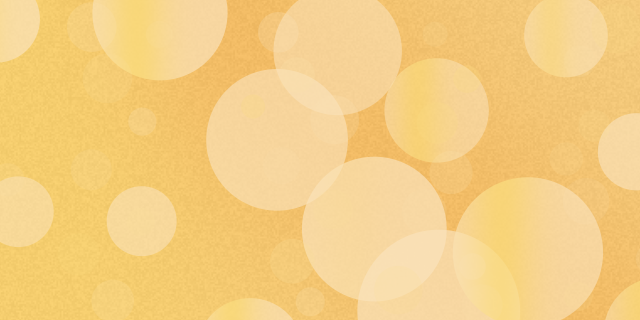
A Shadertoy shader for this background:

```glsl
// Translucent pale bubbles drifting over a grainy golden-orange gradient
const vec3 HONEY  = vec3(0.96, 0.805, 0.43);   // left side of the backdrop
const vec3 SAND   = vec3(0.953, 0.79, 0.485);  // right side of the backdrop
const vec3 ORANGE = vec3(0.948, 0.735, 0.395); // warm diagonal band
const vec3 CREAM  = vec3(0.98, 0.89, 0.74);    // bubble body
const vec3 LEMON  = vec3(0.98, 0.86, 0.49);    // yellow sheen inside bubbles
const vec2 BAND_CENTER = vec2(1.1, 0.58);
const vec2 BAND_NORMAL = vec2(0.669, 0.743);
const float BAND_WIDTH = 0.46;
const int BUBBLES = 14;
const int SPECKS = 32;
const float BUBBLE_OPACITY = 0.61;
const float JITTER = 0.07;
const float GRAIN_SCALE = 190.0;
const float GRAIN_AMOUNT = 0.045;

float hash(vec2 p) {
    vec3 q = fract(p.xyx * vec3(0.1031, 0.1030, 0.0973));
    q += dot(q, q.yzx + 33.33);
    return fract((q.x + q.y) * q.z);
}

float valueNoise(vec2 p) {
    vec2 cell = floor(p), f = fract(p);
    f = f * f * (3.0 - 2.0 * f);
    float low = mix(hash(cell), hash(cell + vec2(1, 0)), f.x);
    float high = mix(hash(cell + vec2(0, 1)), hash(cell + vec2(1, 1)), f.x);
    return mix(low, high, f.y);
}

// Antialiased coverage of a disc
float disc(vec2 offset, float radius, float pixel) {
    return clamp(0.5 + (radius - length(offset)) / pixel, 0.0, 1.0);
}

vec3 backdrop(vec2 p) {
    float across = dot(p - BAND_CENTER, BAND_NORMAL) / BAND_WIDTH;
    float warmth = exp(-across * across) * smoothstep(0.0, 0.7, p.x);
    vec3 base = mix(HONEY, SAND, smoothstep(0.2, 1.5, p.x));
    return mix(base, ORANGE, warmth);
}

// Large bubbles on a staggered, jittered lattice that wraps to the left edge
vec3 addBubbles(vec3 color, vec2 p, float pixel) {
    for (int i = 0; i < BUBBLES; i++) {
        float n = float(i);
        float column = floor(n / 2.0);
        vec2 center = vec2(mod(0.5 + 0.3 * column, 2.25),
                           0.89 - 0.62 * mod(n, 2.0) - 0.3 * mod(column, 2.0));
        center += JITTER * vec2(sin(4.1 * n), cos(5.3 * n));
        float radius = 0.165 + 0.06 * cos(3.53 * n) + 0.04 * cos(0.35 * (n - 5.5));

        vec2 offset = p - center;
        float sheenPos = (offset.x / radius + 0.35) / 0.48;
        float sheen = exp(-sheenPos * sheenPos) * smoothstep(-0.2, 0.6, cos(2.2 * n));
        float opacity = BUBBLE_OPACITY + 0.08 * sin(2.7 * n + 1.0) + 0.15 * sheen;
        color = mix(color, mix(CREAM, LEMON, sheen), opacity * disc(offset, radius, pixel));
    }
    return color;
}

// Small faint bubbles spread by a low-discrepancy sequence
vec3 addSpecks(vec3 color, vec2 p, float aspect, float pixel) {
    for (int i = 1; i <= SPECKS; i++) {
        float n = float(i);
        vec2 center = fract(0.37 + n * vec2(0.7549, 0.5698));
        center += 0.06 * vec2(hash(vec2(n, 3.0)), hash(vec2(n, 8.0))) - 0.03;
        center.x *= aspect;
        float size = hash(vec2(n, 17.0));
        float radius = mix(0.03, 0.078, size);
        float opacity = mix(0.12, 0.27, hash(vec2(n, 29.0)));
        vec3 tint = mix(LEMON, CREAM, hash(vec2(n, 41.0)));
        color = mix(color, tint, opacity * disc(p - center, radius, pixel));
    }
    return color;
}

void mainImage(out vec4 fragColor, in vec2 fragCoord) {
    vec2 p = fragCoord / iResolution.y;
    float pixel = 1.0 / iResolution.y;
    float aspect = iResolution.x / iResolution.y;

    // Grain lies under the bubbles, so they soften it
    vec3 color = backdrop(p) + GRAIN_AMOUNT * (valueNoise(p * GRAIN_SCALE) - 0.5);
    color = addBubbles(color, p, pixel);
    color = addSpecks(color, p, aspect, pixel);
    fragColor = vec4(color, 1.0);
}
```
